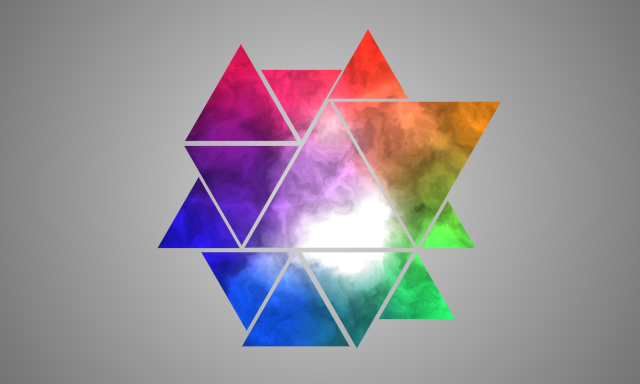
Reproduce this background procedurally as a Shadertoy shader.

```glsl
// Cluster of equilateral triangles opening onto a rainbow nebula, over a grey vignette.

#define BACK_CENTER 0.86    // grey level in the middle
#define BACK_FALLOFF 0.42   // darkening per canvas height
#define COLOR_FOCUS 75.0    // tightness of the colour regions
#define CLOUD_SCALE 8.0     // cloud features per canvas height
#define CLOUD_WARP 0.045    // displacement of colours by the clouds
#define CLOUD_CONTRAST 0.75 // light and dark variation in the clouds
#define GLOW_RAGGED 0.9     // breakup of the white glow

// Each triangle: apex x, apex y, height (negative points down)
const vec3 TRIANGLES[12] = vec3[](
    vec3(-.206, .385, .252), vec3(-.048, .135, -.183), vec3(.125, .424, .181),
    vec3(.253, -.143, -.378), vec3(.024, .237, .382), vec3(-.204, -.139, -.259),
    vec3(-.316, .039, .185), vec3(.333, -.022, .124), vec3(-.191, -.361, -.204),
    vec3(-.063, -.159, .243), vec3(.096, -.407, -.250), vec3(.252, -.159, .172));

// Centres of the nebula's colour regions, and their colours
const vec2 REGION_POS[14] = vec2[](
    vec2(-.215, .337), vec2(-.226, .174), vec2(-.041, .283), vec2(.126, .359),
    vec2(.426, .217), vec2(.187, .174), vec2(.296, .033), vec2(.350, -.098),
    vec2(.296, -.272), vec2(.100, -.348), vec2(-.128, -.359), vec2(-.367, -.120),
    vec2(-.226, .033), vec2(.013, .033));
const vec3 REGION_COLOR[14] = vec3[](
    vec3(.90, .08, .32), vec3(.43, .06, .38), vec3(.96, .22, .45), vec3(1., .20, .12),
    vec3(.86, .50, .10), vec3(.92, .50, .36), vec3(.50, .42, .16), vec3(.36, .92, .27),
    vec3(.15, .92, .42), vec3(.12, .42, .42), vec3(.06, .30, .85), vec3(.12, .08, .78),
    vec3(.32, .12, .60), vec3(.80, .56, .90));

// Each glow: centre x, centre y, radius, strength
const vec4 GLOWS[5] = vec4[](
    vec4(.09, -.13, .095, 1.5), vec4(.15, -.05, .06, .9), vec4(.02, .175, .055, .6),
    vec4(-.12, -.175, .07, .5), vec4(0., -.14, .07, .8));

vec2 randomGradient(vec2 cell) {
    float h = fract(sin(dot(cell, vec2(127.1, 311.7))) * 43758.5);
    return vec2(cos(6.2832 * h), sin(6.2832 * h));
}

float gradientNoise(vec2 p) {
    vec2 i = floor(p), f = fract(p);
    vec2 u = f * f * f * (f * (f * 6.0 - 15.0) + 10.0);
    vec2 e = vec2(0, 1);
    float low = mix(dot(randomGradient(i), f),
                    dot(randomGradient(i + e.yx), f - e.yx), u.x);
    float high = mix(dot(randomGradient(i + e.xy), f - e.xy),
                     dot(randomGradient(i + e.yy), f - e.yy), u.x);
    return mix(low, high, u.y);
}

float fbm(vec2 p) {
    float sum = 0.0, amplitude = 0.6;
    for (int i = 0; i < 5; i++) {
        sum += amplitude * gradientNoise(p);
        p = mat2(1.6, 1.2, -1.2, 1.6) * p + 3.7;
        amplitude *= 0.55;
    }
    return sum;
}

// Signed distance to an equilateral triangle
float triangleDistance(vec2 p, vec3 tri) {
    vec2 q = p - tri.xy;
    q.y *= sign(tri.z);
    return max(abs(q.x) * 0.866 + q.y * 0.5, -q.y - abs(tri.z));
}

vec3 nebula(vec2 p) {
    vec2 s = p * CLOUD_SCALE;
    vec2 warp = vec2(fbm(s + 5.0), fbm(s + 19.0));
    float cloud = fbm(s * 1.3 + warp);
    vec2 w = p + CLOUD_WARP * warp;

    // Blend the colour regions by proximity
    vec3 color = vec3(0);
    float total = 1e-5;
    for (int i = 0; i < 14; i++) {
        vec2 d = w - REGION_POS[i];
        float weight = exp(-COLOR_FOCUS * dot(d, d));
        color += weight * REGION_COLOR[i];
        total += weight;
    }
    color *= (1.0 + CLOUD_CONTRAST * cloud) / total;

    // Ragged white light
    float glow = 0.0;
    for (int i = 0; i < 5; i++) {
        vec2 d = (w - GLOWS[i].xy) / GLOWS[i].z;
        glow += GLOWS[i].w * exp(-dot(d, d));
    }
    glow *= 1.0 + GLOW_RAGGED * cloud;
    return mix(color, vec3(1), clamp(glow, 0.0, 1.0));
}

void mainImage(out vec4 fragColor, in vec2 fragCoord) {
    vec2 p = (fragCoord - 0.5 * iResolution.xy) / iResolution.y;
    float pixel = 1.0 / iResolution.y;

    float edge = 1.0;
    for (int i = 0; i < 12; i++) edge = min(edge, triangleDistance(p, TRIANGLES[i]));
    float inside = 1.0 - smoothstep(-0.7 * pixel, 0.7 * pixel, edge);

    vec3 backdrop = vec3(BACK_CENTER - BACK_FALLOFF * length(p));
    fragColor = vec4(mix(backdrop, clamp(nebula(p), 0.0, 1.0), inside), 1.0);
}
```
